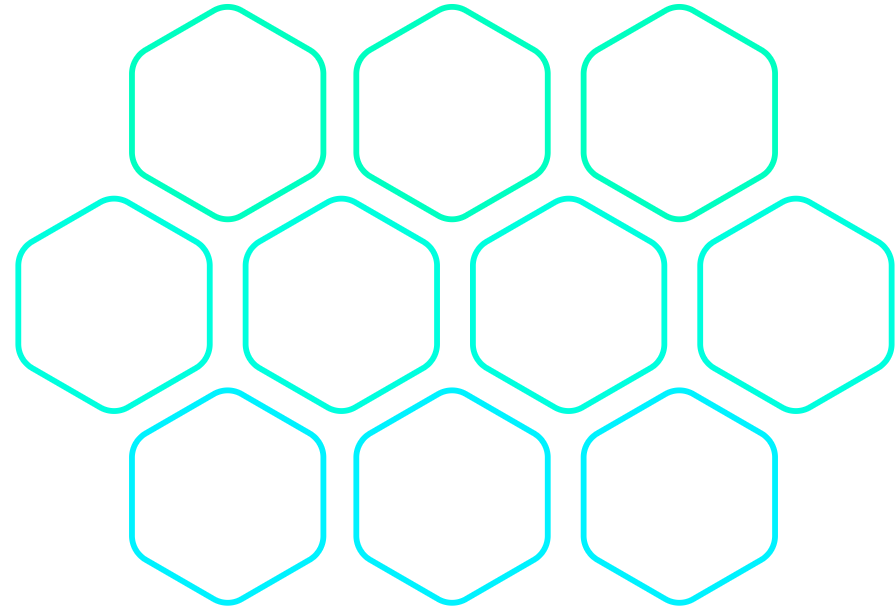
Write a Shadertoy shader that draws this pattern.

```glsl
// Three staggered rows of rounded hexagon outlines, shaded green to cyan on white.

// Lengths are fractions of the canvas height.
#define PITCH vec2(0.3714, 0.3133)
#define CENTER vec2(0.0114, 0.0019)
#define APOTHEM 0.1564
#define CORNER_RADIUS 0.0457
#define STROKE_WIDTH 0.0095
#define OUTER_ROW_SHIFT 0.0048
#define TOP_COLOR vec3(0.0, 1.0, 0.755)
#define MIDDLE_COLOR vec3(0.0, 1.0, 0.87)
#define BOTTOM_COLOR vec3(0.0, 0.95, 1.0)
#define BACKGROUND vec3(1.0)

// Signed distance to a hexagon with vertices at top and bottom.
float hexagonDistance(vec2 p, float apothem) {
    const vec3 k = vec3(-0.8660, 0.5, 0.5774);
    p = abs(p.yx);
    p -= 2.0 * min(dot(k.xy, p), 0.0) * k.xy;
    p -= vec2(clamp(p.x, -k.z * apothem, k.z * apothem), apothem);
    return length(p) * sign(p.y);
}

// Distance to the edge of a rounded hexagonal outline.
float outlineDistance(vec2 p) {
    float edge = hexagonDistance(p, APOTHEM - CORNER_RADIUS) - CORNER_RADIUS;
    return abs(edge) - 0.5 * STROKE_WIDTH;
}

vec3 rowColor(int row) {
    return row > 0 ? TOP_COLOR : row < 0 ? BOTTOM_COLOR : MIDDLE_COLOR;
}

void mainImage(out vec4 fragColor, in vec2 fragCoord) {
    vec2 p = (fragCoord - 0.5 * iResolution.xy) / iResolution.y - CENTER;
    vec3 color = BACKGROUND;

    // Four cells in the middle row, three in each outer row.
    for (int row = -1; row <= 1; row++) {
        int count = 4 - abs(row);
        float nearest = 1e3;
        for (int column = 0; column < count; column++) {
            vec2 cell = vec2(float(column) - 0.5 * float(count - 1), float(row));
            vec2 center = cell * PITCH;
            // Outer rows sit slightly left after their first cell.
            if (row != 0 && column > 0) center.x -= OUTER_ROW_SHIFT;
            nearest = min(nearest, outlineDistance(p - center));
        }
        float coverage = clamp(0.5 - nearest * iResolution.y, 0.0, 1.0);
        color = mix(color, rowColor(row), coverage);
    }

    fragColor = vec4(color, 1.0);
}
```
